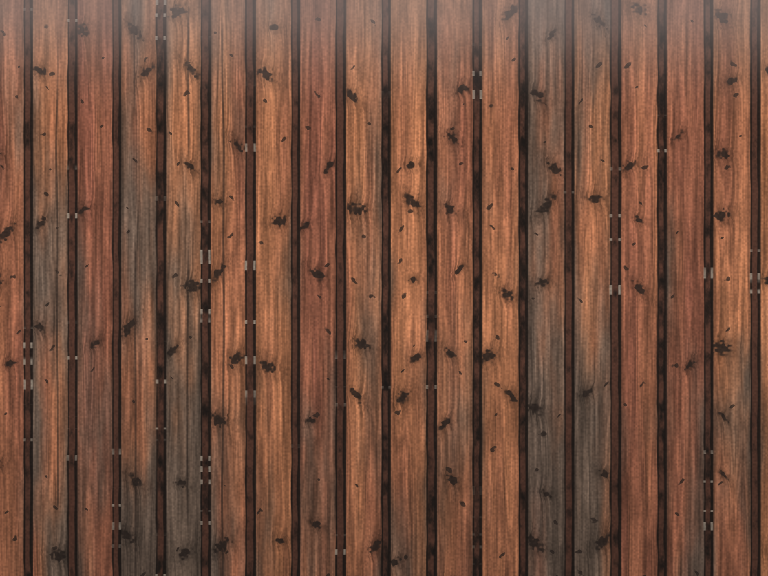
Give the GLSL for this texture, as a Shadertoy shader.

```glsl
// Weathered vertical timber boards with knots, stains and dark tongue-and-groove seams.

const vec3 WARM = vec3(0.64, 0.41, 0.28);
const vec3 RED = vec3(0.50, 0.30, 0.23);
const vec3 GREY = vec3(0.35, 0.30, 0.26);
const vec3 SOOT = vec3(0.10, 0.08, 0.07);
const vec3 TONGUE = vec3(0.30, 0.19, 0.15);
const vec3 SHEEN = vec3(0.58, 0.54, 0.53);
const vec3 CHIP = vec3(0.68, 0.62, 0.55);

const float FIRST_SEAM = 0.0365;  // lengths are fractions of the canvas width
const float PITCH = 0.0573;
const float WIDENING = 0.000117;  // boards grow slightly wider to the right

float hash(vec2 p) {
    vec3 q = fract(vec3(p.xyx) * 0.1031);
    q += dot(q, q.yzx + 33.33);
    return fract((q.x + q.y) * q.z);
}

float noise(vec2 p) {
    vec2 i = floor(p), f = fract(p);
    f = f * f * (3.0 - 2.0 * f);
    return mix(mix(hash(i), hash(i + vec2(1, 0)), f.x),
               mix(hash(i + vec2(0, 1)), hash(i + vec2(1, 1)), f.x), f.y);
}

float fbm(vec2 p) {
    float sum = 0.0, amp = 0.5;
    for (int i = 0; i < 4; i++) {
        sum += amp * noise(p);
        p = p * 2.03 + 17.1;
        amp *= 0.5;
    }
    return sum / 0.9375;
}

// Seams lie at the integers of this coordinate.
float boardCoord(float x) {
    float d = x - FIRST_SEAM;
    return 2.0 * d / (PITCH + sqrt(PITCH * PITCH + 4.0 * WIDENING * d));
}

// Scattered knots on one board: x is the dark core, y the halo around it.
vec2 knots(vec2 q, float board, float cell, float chance, float size) {
    vec2 mask = vec2(0.0);
    float row = floor(q.y / cell);
    for (float i = -1.0; i <= 1.0; i++) {
        vec2 seed = vec2(board * 7.0 + 3.0, row + i);
        if (hash(seed) > chance) continue;
        vec2 place = 0.2 + 0.6 * vec2(hash(seed + 17.3), hash(seed + 31.7));
        vec2 centre = vec2(place.x * PITCH, (row + i + place.y) * cell);
        vec2 d = (q - centre) / (size * mix(0.45, 1.0, hash(seed + 5.1)));
        d.y += d.x * (hash(seed + 9.4) - 0.5) * 1.8;
        float dist = length(d * vec2(0.85, 1.1)) + 1.1 * (noise(q * 320.0 + seed) - 0.5);
        mask = max(mask, vec2(1.0 - smoothstep(0.5, 1.15, dist), exp(-0.3 * dist * dist)));
    }
    return mask;
}

vec3 boardColor(vec2 q, float board, float height) {
    float across = q.x / PITCH;
    vec2 knot = knots(q, board, 0.085, 0.62, 0.0095);
    vec2 pit = knots(q + vec2(0.0, 3.0), board + 40.0, 0.045, 0.5, 0.0038);

    // Fibres and growth rings, bent around the knots
    float bentX = q.x + 0.004 * knot.y;
    float fibre = fbm(vec2(bentX * 260.0 + board * 23.0, q.y * 9.0));
    float growth = fbm(vec2(bentX * 45.0 + board * 31.0, q.y * 3.5));
    float rings = 0.5 + 0.5 * sin(42.0 * growth + 9.0 * across);

    // Board tone and grey weathering, heavier low down and at the edges
    float patches = fbm(vec2(across * 1.6 + board * 9.7, q.y * 5.0));
    float tone = hash(vec2(board, 4.0));
    float age = hash(vec2(board, 11.0));
    float edge = pow(abs(2.0 * across - 1.0), 3.0);
    float stain = patches + 0.55 * age * age + 0.16 * edge + 0.22 * (1.0 - height);
    vec3 wood = mix(RED, WARM, clamp(tone + 1.3 * (growth - 0.45), 0.0, 1.0));
    wood = mix(wood, GREY, 0.9 * smoothstep(0.62, 1.12, stain));
    wood *= (0.62 + 0.78 * fibre) * (1.06 - 0.17 * rings) * (1.0 - 0.16 * edge);

    // A long drying crack on some boards
    float crackX = 0.3 + 0.4 * hash(vec2(board, 23.0)) + 0.05 * (noise(vec2(q.y * 9.0, board)) - 0.5);
    float crack = 1.0 - smoothstep(0.008, 0.035, abs(across - crackX));
    crack *= step(0.65, hash(vec2(board, 29.0))) * smoothstep(0.45, 0.6, noise(vec2(board, q.y * 6.0)));

    wood *= 1.0 - 0.28 * knot.y;
    return mix(wood, SOOT * 1.5, max(max(0.85 * knot.x, 0.75 * pit.x), 0.55 * crack));
}

void mainImage(out vec4 fragColor, in vec2 fragCoord) {
    vec2 p = fragCoord / iResolution.x;
    float height = fragCoord.y / iResolution.y;
    float k = boardCoord(p.x);
    float board = floor(k), seam = floor(k + 0.5);
    float soft = 0.8 / (iResolution.x * PITCH);

    vec3 color = boardColor(vec2(fract(k) * PITCH, p.y), board, height);

    // Seam: a recessed tongue between two dark shadow lines
    float wobble = noise(vec2(seam * 13.0, p.y * 40.0)) - 0.5;
    float offset = k - seam + 0.012 * wobble;
    float halfWidth = mix(0.075, 0.095, hash(vec2(seam, 51.0)));
    float rim = abs(abs(offset) - halfWidth);
    float lineWidth = mix(0.016, 0.032, step(0.0, offset)) + 0.012 * wobble;
    float grime = fbm(vec2(seam * 5.0 + offset * 6.0, p.y * 60.0));
    vec3 tongue = mix(SOOT, TONGUE, smoothstep(0.2, 0.75, grime + 0.3 * hash(vec2(seam, 61.0))));
    color = mix(color, tongue, 1.0 - smoothstep(-soft, soft, abs(offset) - halfWidth));
    color = mix(color, SOOT, 0.92 * (1.0 - smoothstep(-soft, soft, rim - lineWidth)));

    // Pale chips along the rims
    float chips = smoothstep(0.77, 0.86, noise(vec2(seam * 7.0, p.y * 130.0)));
    chips *= smoothstep(0.6, 0.75, noise(vec2(seam * 3.0 + 0.5, p.y * 8.0)));
    color = mix(color, CHIP, 0.7 * chips * (1.0 - smoothstep(0.01, 0.045, rim)));

    // Fine speckle, light falling from above, darker foot
    color *= 0.9 + 0.2 * noise(p * 420.0);
    color = mix(color, SHEEN, 0.5 * pow(smoothstep(0.72, 1.0, height), 2.0) + 0.05);
    color *= mix(0.86, 1.04, smoothstep(0.0, 0.55, height));
    fragColor = vec4(color, 1.0);
}
```
